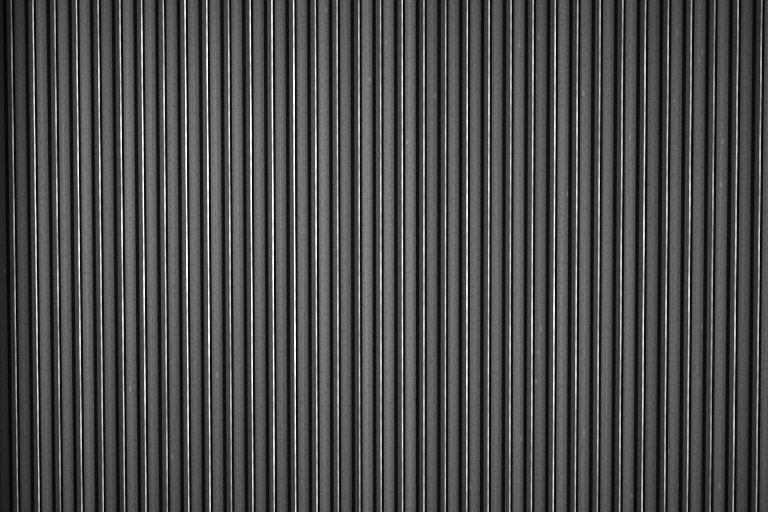
This texture is drawn by a Shadertoy shader. Its source:

```glsl
// Dark ribbed metal cladding: vertical ribs, each a rounded face, a deep groove,
// a shaded side strip and a thin bright edge. Ribs are cut from a gently warped
// coordinate; layered sines and cellular noise add brushing, flecks and wear.

float hash(vec2 p) {
    p = fract(p * vec2(0.1031, 0.1137));
    p += dot(p, p.yx + 33.33);
    return fract((p.x + p.y) * p.x * 43.7);
}

// Distance to the nearest scattered point
float cellular(vec2 p) {
    vec2 cell = floor(p);
    float nearest = 2.0;
    for (int j = -1; j <= 1; j++)
    for (int i = -1; i <= 1; i++) {
        vec2 c = cell + vec2(i, j);
        vec2 point = c + vec2(hash(c + 7.0), hash(c + 61.0));
        nearest = min(nearest, length(point - p));
    }
    return nearest;
}

// Rib count from the left: slight lean, wider spacing towards the right
float ribCoordinate(vec2 uv) {
    float x = uv.x - (uv.y - 0.5) * 0.016 * (uv.x - 0.55);
    float stretch = max(x - 0.608, 0.0);
    return (x - 0.0189) * 35.64 - 3.8 * stretch * stretch;
}

// Soft-edged band between a and b
float band(float x, float a, float b, float soft) {
    return smoothstep(a - soft, a + soft, x) * (1.0 - smoothstep(b - soft, b + soft, x));
}

void mainImage(out vec4 fragColor, in vec2 fragCoord) {
    vec2 uv = fragCoord / iResolution.xy;
    float n = ribCoordinate(uv);
    float pixel = fwidth(n);
    float p = fract(n);
    float edgeId = floor(n + 0.5);
    float ribId = floor(n);
    float soft = max(0.035, 0.5 * pixel);

    // Rounded face and flatter side strip, separated by black grooves
    float face = band(p, 0.13, 0.62, soft);
    float strip = band(p, 0.78, 0.98, soft);
    float roundness = exp(-pow((p - 0.33) / 0.24, 2.0));
    float faceTone = (0.23 + 0.16 * roundness) * (0.9 + 0.2 * hash(vec2(ribId, 3.0)));
    float stripTone = 0.22 + 0.05 * hash(vec2(ribId, 9.0));
    float tone = 0.055 + face * (faceTone - 0.055) + strip * (stripTone - 0.055);

    // Brushed streaks and fine flecks
    float streak = sin(n * 31.0 + 2.0 * sin(uv.y * 5.0 + ribId))
                 + sin(n * 53.0 + ribId * 4.0 + uv.y * 3.0);
    float fleck = cellular(uv * vec2(260.0, 150.0));
    tone *= 1.0 + 0.025 * streak + 0.16 * (0.45 - fleck);

    // Sparse pale scuffs on the faces
    float scuff = 1.0 - smoothstep(0.02, 0.07, cellular(uv * vec2(30.0, 9.0) + 4.0));
    tone += 0.10 * scuff * face * step(0.75, hash(vec2(ribId, floor(uv.y * 5.0))));

    // Thin bright edge, worn unevenly along its length
    float halfWidth = 0.038;
    float edge = 1.0 - smoothstep(halfWidth - 0.5 * pixel, halfWidth + 0.5 * pixel, abs(n - edgeId));
    float wear = 0.88 + 0.07 * sin(uv.y * 37.0 + edgeId * 5.0)
               + 0.06 * sin(uv.y * 211.0 + edgeId * 2.0);
    float edgeTone = (0.72 + 0.26 * hash(vec2(edgeId, 21.0))) * wear;
    tone = mix(tone, edgeTone, edge);

    // Light pooled in the upper left, falling off towards the borders
    vec2 q = uv - 0.5;
    float light = 1.14 - 1.0 * pow(abs(q.x), 2.0) - 0.8 * pow(abs(q.y), 2.0);
    light += 0.22 * exp(-dot((uv - vec2(0.25, 0.72)) * vec2(5.0, 2.5), (uv - vec2(0.25, 0.72)) * vec2(5.0, 2.5)));
    light *= smoothstep(-0.04, 0.05, uv.x);

    fragColor = vec4(vec3(clamp(tone * light, 0.0, 1.0)), 1.0);
}
```
